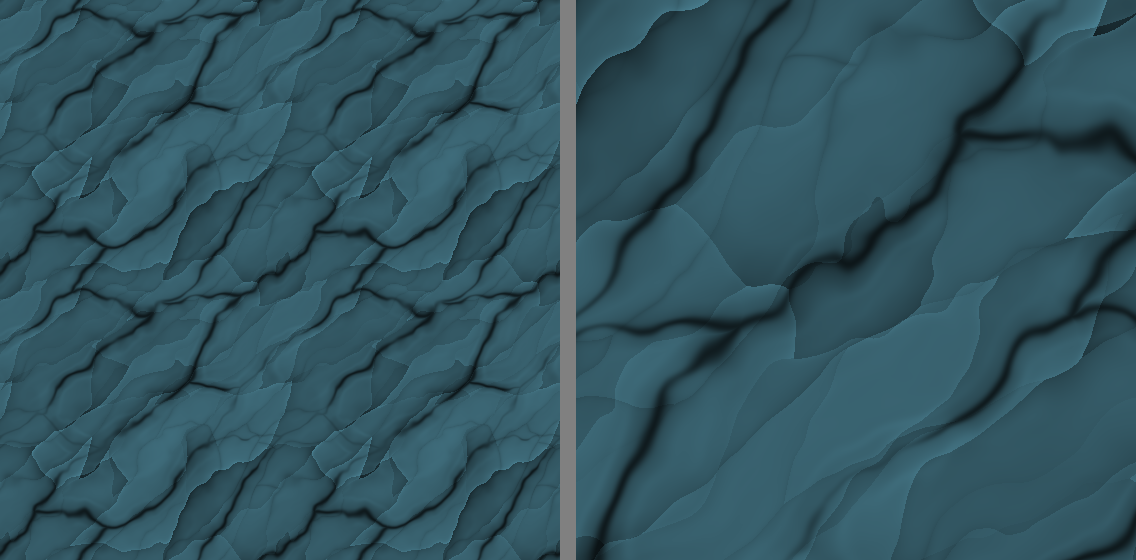
Left: the whole. Right: its middle third, enlarged.
This texture is drawn by a Shadertoy shader. Its source:

```glsl
// Teal slate rock: dark diagonal cracks over soft chipped plates, repeating in tiles.
#define TILES 2.0
#define STONE vec3(0.222, 0.382, 0.434)
#define CRACK_CELLS vec2(3.0, 2.0)
#define PLATE_CELLS vec2(4.0, 3.0)
#define CHIP_CELLS vec2(7.0, 3.0)
#define WARP 0.19
#define CORE_WIDTH 0.0075
#define HALO_WIDTH 0.026
#define RIM_WIDTH 0.006
#define LEDGE_WIDTH 0.035
#define MOTTLE 0.26

float hash(vec2 cell, float seed) {
    return fract(sin(dot(cell, vec2(127.1, 311.7)) + seed * 74.7) * 43758.5453);
}

// Diagonal lattice coordinates that still repeat with every tile.
vec2 shear(vec2 p, vec2 cells) {
    return cells * vec2(p.x - p.y, p.y);
}

float noise(vec2 q, vec2 period, float seed) {
    vec2 i = floor(q), f = fract(q);
    f = f * f * f * (f * (f * 6.0 - 15.0) + 10.0);
    vec2 lo = mod(i, period), hi = mod(i + 1.0, period);
    return mix(mix(hash(lo, seed), hash(vec2(hi.x, lo.y), seed), f.x),
               mix(hash(vec2(lo.x, hi.y), seed), hash(hi, seed), f.x), f.y);
}

float fbm(vec2 q, vec2 period, float seed) {
    float sum = 0.0, amp = 0.533;
    for (int i = 0; i < 4; i++) {
        sum += amp * noise(q, period, seed + float(i));
        q *= 2.0;
        period *= 2.0;
        amp *= 0.5;
    }
    return sum;
}

vec2 warp(vec2 p, float seed) {
    vec2 period = vec2(4.0);
    vec2 offset = vec2(fbm(p * 4.0, period, seed), fbm(p * 4.0, period, seed + 9.0));
    return p + WARP * (offset - 0.5);
}

vec2 site(vec2 cell, vec2 cells, float seed) {
    vec2 c = mod(cell, cells);
    return 0.12 + 0.76 * vec2(hash(c, seed), hash(c, seed + 1.0));
}

// Slanted Voronoi plates: x border distance, y raised rim, z ledge shadow, w height.
vec4 plates(vec2 p, vec2 cells, float seed) {
    vec2 q = shear(p, cells), base = floor(q), f = fract(q);
    vec2 nearest = vec2(0.0), home = vec2(0.0);
    float best = 1e3;
    for (int y = -1; y <= 1; y++)
    for (int x = -1; x <= 1; x++) {
        vec2 g = vec2(x, y);
        vec2 r = g + site(base + g, cells, seed) - f;
        if (dot(r, r) < best) {
            best = dot(r, r);
            nearest = r;
            home = g;
        }
    }
    float height = hash(mod(base + home, cells), seed + 2.0);
    float border = 1e3, rim = 0.0, ledge = 0.0;
    for (int y = -2; y <= 2; y++)
    for (int x = -2; x <= 2; x++) {
        vec2 g = home + vec2(x, y);
        vec2 r = g + site(base + g, cells, seed) - f;
        if (x == 0 && y == 0) continue;
        vec2 n = normalize(r - nearest);
        // Undo the shear so that line widths stay even.
        float stretch = length(vec2(cells.x * n.x, cells.y * n.y - cells.x * n.x));
        float d = dot(0.5 * (nearest + r), n) / stretch;
        float rise = height - hash(mod(base + g, cells), seed + 2.0);
        border = min(border, d);
        rim += max(rise, 0.0) * exp(-d / RIM_WIDTH);
        ledge += max(-rise, 0.0) * exp(-d / LEDGE_WIDTH);
    }
    return vec4(border, rim, ledge, height);
}

void mainImage(out vec4 fragColor, in vec2 fragCoord) {
    vec2 p = fragCoord / iResolution.xy * TILES;
    vec2 bent = warp(p, 3.0);

    // Painted mottling, drawn out along the diagonal.
    vec2 streak = vec2(6.0, 3.0);
    float tone = 1.02 + MOTTLE * (fbm(shear(bent, streak), streak, 21.0) - 0.5);

    // Shallow plates and smaller chips, each worn away in places.
    float wear = smoothstep(0.3, 0.65, fbm(p * 3.0, vec2(3.0), 31.0));
    vec4 plate = plates(bent, PLATE_CELLS, 41.0);
    vec4 chip = plates(warp(p, 53.0), CHIP_CELLS, 61.0);
    tone += 0.09 * (plate.w - 0.5) + 0.26 * plate.y - 0.25 * plate.z;
    tone += wear * (0.05 * (chip.w - 0.5) + 0.22 * chip.y - 0.2 * chip.z);
    tone -= 0.16 * (1.0 - wear) * exp(-chip.x / 0.005);

    // Deep cracks that swell and thin, with a soft halo and a worn bright lip.
    float d = plates(warp(p, 73.0), CRACK_CELLS, 83.0).x;
    float depth = mix(0.2, 1.0, smoothstep(0.32, 0.55, fbm(p * 4.0, vec2(4.0), 91.0)));
    float core = exp(-pow(d / (CORE_WIDTH * (0.5 + 0.6 * depth)), 2.0));
    float halo = exp(-d / HALO_WIDTH);
    float lip = exp(-pow((d - 0.036) / 0.009, 2.0));
    tone += 0.07 * lip * wear;
    tone *= (1.0 - 0.58 * core * depth) * (1.0 - 0.36 * halo * depth);

    fragColor = vec4(STONE * clamp(tone, 0.2, 1.28), 1.0);
}
```
